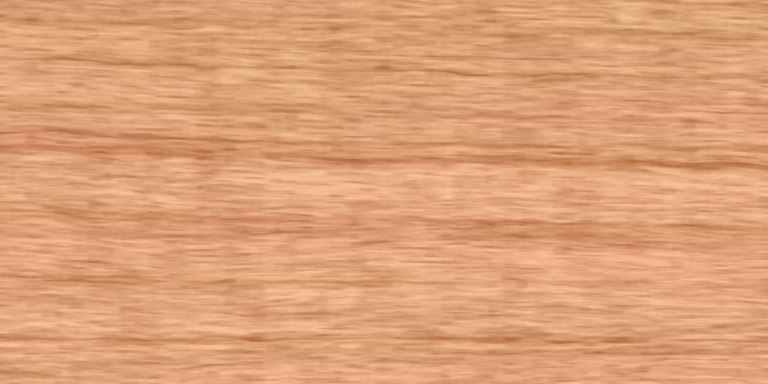
This texture is drawn by a Shadertoy shader. Its source:

```glsl
// Pale oak board: horizontal grain with dark growth bands, fine fibres and short pores.

const vec3 DARK_GRAIN = vec3(0.725, 0.468, 0.312);
const vec3 PALE_WOOD = vec3(0.940, 0.706, 0.552);
const vec3 OLIVE_TINT = vec3(-0.022, 0.010, -0.022);
const vec3 ORANGE_TINT = vec3(0.030, -0.012, -0.020);

float hash(vec2 cell) {
    return fract(sin(dot(cell, vec2(127.1, 311.7))) * 43758.5453);
}

float noise(vec2 p) {
    vec2 cell = floor(p);
    vec2 f = fract(p);
    vec2 s = f * f * (3.0 - 2.0 * f);
    float low = mix(hash(cell), hash(cell + vec2(1.0, 0.0)), s.x);
    float high = mix(hash(cell + vec2(0.0, 1.0)), hash(cell + vec2(1.0, 1.0)), s.x);
    return mix(low, high, s.y);
}

// Noise centred on zero, stretched along the grain
float streak(vec2 p, vec2 frequency, float seed) {
    return noise(p * frequency + seed) - 0.5;
}

// Soft band with a separate falloff on its lower and upper side
float band(float y, float centre, float below, float above) {
    float d = y - centre;
    float width = d < 0.0 ? below : above;
    return exp(-d * d / (width * width));
}

// Bend straight rows into gently sloping, wavering grain
vec2 grainSpace(vec2 p) {
    float slope = 0.022 * smoothstep(0.1, 0.5, p.y);
    float sway = 0.014 * streak(p, vec2(2.2, 3.0), 4.0);
    float ripple = 0.006 * streak(p, vec2(9.0, 14.0), 9.0);
    return vec2(p.x, p.y + p.x * slope + sway + ripple);
}

// Dark growth rings, from the top of the board to the bottom
float growthBands(vec2 g) {
    float fray = 0.012 * streak(g, vec2(13.0, 75.0), 17.0);
    float y = g.y + fray;
    float sum = 0.20 * band(y, 0.945, 0.008, 0.015);
    sum += 0.48 * band(y, 0.840, 0.004, 0.008);
    sum += 0.20 * band(y, 0.725, 0.010, 0.014);
    sum += 0.58 * band(y, 0.608, 0.009, 0.024);
    sum += 0.36 * band(y, 0.652, 0.006, 0.010);
    sum += 0.48 * band(y, 0.449, 0.022, 0.007);
    sum += 0.16 * band(y, 0.405, 0.030, 0.020);
    sum += 0.34 * band(y, 0.272, 0.013, 0.010);
    sum += 0.48 * band(y, 0.114, 0.005, 0.007);
    sum += 0.28 * band(y, 0.080, 0.006, 0.008);
    return sum * (0.75 + 0.5 * noise(g * vec2(3.0, 25.0)));
}

// Short dark dashes, scattered along the grain
float pores(vec2 g, vec2 frequency, float seed) {
    return smoothstep(0.60, 0.85, noise(g * frequency + seed));
}

void mainImage(out vec4 fragColor, in vec2 fragCoord) {
    vec2 p = fragCoord / iResolution.y;
    vec2 g = grainSpace(p);

    // Broad shading down to single fibres
    float tone = 0.83;
    tone += 0.16 * streak(g, vec2(0.8, 8.0), 31.0);
    tone += 0.20 * streak(g, vec2(1.4, 34.0), 43.0);
    tone += 0.20 * streak(g, vec2(4.0, 75.0), 57.0);
    tone += 0.46 * streak(g, vec2(11.0, 137.0), 71.0);
    tone += 0.36 * streak(g, vec2(24.0, 171.0), 77.0);
    tone += 0.12 * streak(p, vec2(90.0, 150.0), 83.0);

    // The upper part is duller; the clear strip in the middle is paler
    float upper = smoothstep(0.55, 0.90, g.y);
    tone -= 0.08 * upper;
    tone += 0.05 * band(g.y, 0.53, 0.06, 0.05);

    float rings = growthBands(g);
    tone -= rings;
    tone -= 0.22 * pores(g, vec2(15.0, 128.0), 97.0);
    tone -= 0.18 * pores(g, vec2(25.0, 112.0), 113.0);

    // Tints: olive between the rings, orange along them
    vec3 colour = mix(DARK_GRAIN, PALE_WOOD, clamp(tone, -0.1, 1.15));
    float olive = 0.4 * upper + 1.2 * streak(g, vec2(1.2, 11.0), 5.0);
    colour += OLIVE_TINT * olive;
    colour += ORANGE_TINT * min(rings, 0.5) * (1.0 - 0.6 * upper);

    fragColor = vec4(clamp(colour, 0.0, 1.0), 1.0);
}
```
